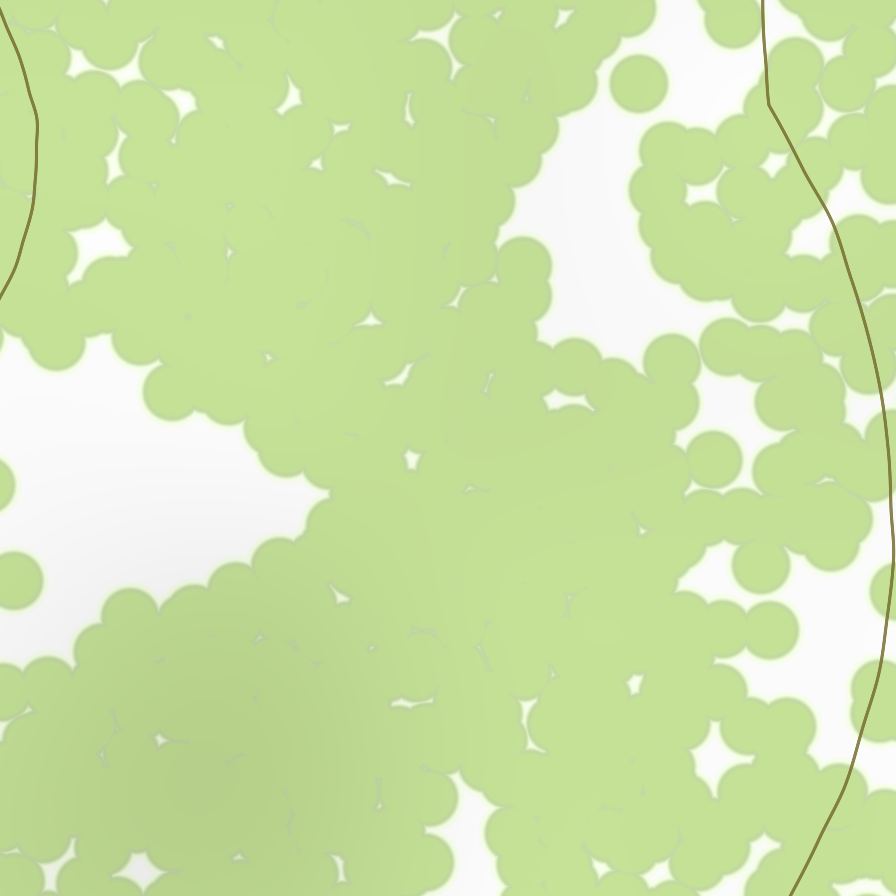
A Shadertoy shader for this pattern:

```glsl
// Map of merging pale green discs on white ground, crossed by two thin brown paths
#define CELL 0.042
#define DISC_RADIUS 0.0322
#define DISCS_PER_CELL 2
#define EDGE_SOFTNESS 0.0032
#define PATH_HALF_WIDTH 0.0018
#define STRAY_CHANCE 0.085
#define GREEN vec3(0.772, 0.882, 0.588)
#define GROUND vec3(0.985, 0.985, 0.985)
#define RIM vec3(0.762, 0.85, 0.632)
#define HALO vec3(0.962, 0.995, 0.91)
#define BROWN vec3(0.46, 0.43, 0.18)

float hash(vec2 p) {
    return fract(sin(dot(p, vec2(127.1, 311.7))) * 43758.5453);
}

float noise(vec2 p) {
    vec2 i = floor(p), f = fract(p);
    f = f * f * (3.0 - 2.0 * f);
    return mix(mix(hash(i), hash(i + vec2(1, 0)), f.x),
               mix(hash(i + vec2(0, 1)), hash(i + vec2(1, 1)), f.x), f.y);
}

// Distance to a capsule whose radius changes from ra to rb
float taperedCapsule(vec2 p, vec2 a, vec2 b, float ra, float rb) {
    vec2 ab = b - a;
    float t = clamp(dot(p - a, ab) / dot(ab, ab), 0.0, 1.0);
    return length(p - a - ab * t) - mix(ra, rb, t);
}

// Chance that a disc stands at p: porous mass, looser right side, open clearings
float discChance(vec2 p) {
    float clearing = taperedCapsule(p, vec2(0.06, 0.43), vec2(0.34, 0.44), 0.165, 0.025);
    clearing = min(clearing, taperedCapsule(p, vec2(0.78, 0.95), vec2(0.60, 0.74), 0.055, 0.05));
    clearing = min(clearing, taperedCapsule(p, vec2(0.60, 0.71), vec2(0.82, 0.52), 0.05, 0.025));
    clearing = min(clearing, taperedCapsule(p, vec2(0.82, 0.33), vec2(0.92, 0.29), 0.05, 0.06));
    clearing = min(clearing, taperedCapsule(p, vec2(0.51, 0.0), vec2(0.52, 0.1), 0.03, 0.02));
    clearing += 0.035 * (noise(p * 15.0) - 0.5);
    float dense = mix(0.82, 0.46, smoothstep(0.64, 0.80, p.x));
    float upperLeft = smoothstep(0.66, 0.74, p.y) * (1.0 - smoothstep(0.45, 0.6, p.x));
    dense -= 0.16 * upperLeft;
    dense *= mix(0.7, 1.0, smoothstep(0.12, 0.42, noise(p * 9.0 + 3.7)));
    return mix(STRAY_CHANCE, dense, smoothstep(0.015, 0.035, clearing));
}

// Signed distance to the union of scattered discs
float discField(vec2 p) {
    vec2 cell = floor(p / CELL);
    float d = 1.0;
    for (int y = -1; y <= 1; y++)
    for (int x = -1; x <= 1; x++)
    for (int k = 0; k < DISCS_PER_CELL; k++) {
        vec2 id = cell + vec2(x, y);
        vec2 seed = id + 57.3 * float(k + 1);
        vec2 jitter = vec2(hash(seed), hash(seed + 19.19));
        vec2 center = (id + jitter) * CELL;
        if (hash(seed + 41.7) < discChance(center))
            d = min(d, length(p - center) - DISC_RADIUS);
    }
    return d;
}

// Two arcs meeting in a knee near the top
float rightPath(float y) {
    float bow = 0.997 - 0.64 * (y - 0.42) * (y - 0.42);
    float top = 0.849 + 0.8 * (1.0 - y) * (1.0 - y) * step(0.7, y);
    return max(bow, top) + 0.006 * (noise(vec2(y * 16.0, 2.0)) - 0.5);
}

float leftPath(float y) {
    return 0.041 - 1.6 * (y - 0.83) * (y - 0.83)
         + 0.005 * (noise(vec2(y * 30.0, 7.0)) - 0.5);
}

// Horizontal offset corrected by the slope of the path
float pathDistance(float offset, float slope) {
    return abs(offset) / sqrt(1.0 + slope * slope);
}

void mainImage(out vec4 fragColor, in vec2 fragCoord) {
    vec2 p = fragCoord / iResolution.y;
    float pixel = 1.0 / iResolution.y;
    float soft = max(EDGE_SOFTNESS, 0.8 * pixel);

    // Discs with a dull rim, on ground tinted close to them
    float d = discField(p);
    vec3 ground = mix(HALO, GROUND, smoothstep(0.004, 0.0095, d));
    vec3 disc = mix(GREEN, RIM, smoothstep(-0.0065, -0.0025, d));
    disc = mix(disc, GREEN, smoothstep(-0.001, 0.001, d));
    vec3 color = mix(disc, ground, smoothstep(-0.7 * soft, 1.2 * soft, d));

    // Broad soft relief shading
    vec2 q = p - vec2(0.22, 0.14);
    float shade = 1.0 - 0.06 * exp(-14.0 * dot(q, q));
    shade += 0.03 * (noise(p * 3.5 + 8.0) - 0.6);
    color *= shade;

    // Winding paths
    float h = 0.002;
    float slopeR = (rightPath(p.y + h) - rightPath(p.y - h)) / (2.0 * h);
    float slopeL = (leftPath(p.y + h) - leftPath(p.y - h)) / (2.0 * h);
    float path = min(pathDistance(p.x - rightPath(p.y), slopeR),
                     pathDistance(p.x - leftPath(p.y), slopeL));
    float ink = 1.0 - smoothstep(PATH_HALF_WIDTH - 0.5 * pixel, PATH_HALF_WIDTH + 0.5 * pixel, path);
    color = mix(color, BROWN, 0.85 * ink);

    fragColor = vec4(clamp(color, 0.0, 1.0), 1.0);
}
```
